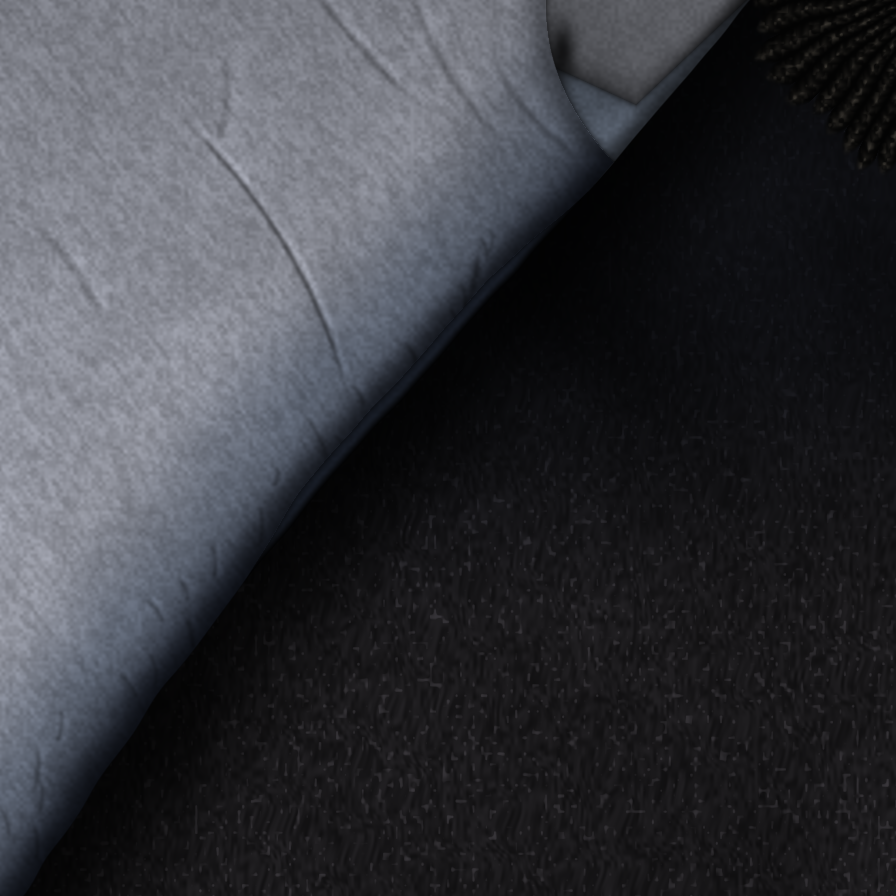
Reproduce this texture procedurally as a Shadertoy shader.

```glsl
// Pale wrinkled linen lying against a dark woven cloth along a diagonal seam.
// Curved boundaries separate the layers; soft ramps, bowed creases and hashed
// thread noise shade them, and a fan of dark cords hangs in the top right.

const vec3 LINEN_LIT    = vec3(0.560, 0.570, 0.610);
const vec3 LINEN_SHADE  = vec3(0.345, 0.375, 0.430);
const vec3 LINEN_EDGE   = vec3(0.060, 0.075, 0.110);
const vec3 BACK_CLOTH   = vec3(0.330, 0.335, 0.355);
const vec3 BACK_FOLD    = vec3(0.290, 0.320, 0.365);
const vec3 RIM_CLOTH    = vec3(0.095, 0.115, 0.155);
const vec3 DARK_COOL    = vec3(0.050, 0.053, 0.066);
const vec3 DARK_WARM    = vec3(0.093, 0.089, 0.096);
const vec3 CORD_COLOR   = vec3(0.120, 0.112, 0.100);
const vec2 CORD_CENTER  = vec2(1.08, 1.04);
const float CORD_LENGTH = 0.245;
const float CORD_COUNT  = 9.0;      // cords per radian
const float SEAM_COS    = 0.77;     // horizontal gap to seam distance
const float THREADS     = 250.0;    // weave cells across the canvas
const int WRINKLES      = 22;

float hash(vec2 p) {
    vec3 q = fract(vec3(p.xyx) * 0.1031);
    q += dot(q, q.yzx + 33.33);
    return fract((q.x + q.y) * q.z);
}

float noise(vec2 p) {
    vec2 i = floor(p), f = fract(p);
    f = f * f * (3.0 - 2.0 * f);
    return mix(mix(hash(i), hash(i + vec2(1, 0)), f.x),
               mix(hash(i + vec2(0, 1)), hash(i + vec2(1, 1)), f.x), f.y);
}

float fbm(vec2 p) {
    float sum = 0.0, amp = 0.5;
    for (int i = 0; i < 4; i++) {
        sum += amp * noise(p);
        p = mat2(1.6, 1.2, -1.2, 1.6) * p + 7.3;
        amp *= 0.5;
    }
    return sum;
}

float seamX(float y) {
    return 0.026 + 0.79 * y - 0.033 * sin(4.5 * y) * (1.0 - 0.35 * y);
}

// Bowed fold from a to b: a dark valley beside a faint bright ridge.
float crease(vec2 p, vec2 a, vec2 b, float bow, float width) {
    vec2 ab = b - a;
    float len = length(ab);
    vec2 dir = ab / len, rel = p - a;
    float t = clamp(dot(rel, dir) / len, 0.0, 1.0);
    float s = dot(rel, vec2(-dir.y, dir.x)) - 4.0 * bow * t * (1.0 - t);
    float taper = smoothstep(0.0, 0.25, t) * smoothstep(1.0, 0.8, t);
    float valley = exp(-s * s / (width * width));
    float ridge = exp(-pow(s / width - 2.0, 2.0) * 0.5);
    return taper * (0.4 * ridge - valley);
}

float linenFolds(vec2 p) {
    float f = 0.0;
    f += 0.36 * crease(p, vec2(0.19, 0.88), vec2(0.392, 0.545), 0.030, 0.0032);
    f += 0.24 * crease(p, vec2(0.345, 1.02), vec2(0.46, 0.89), -0.006, 0.0040);
    f += 0.20 * crease(p, vec2(0.45, 1.03), vec2(0.56, 0.84), -0.012, 0.0045);
    f += 0.14 * crease(p, vec2(0.25, 0.95), vec2(0.24, 0.83), 0.008, 0.0050);
    f += 0.14 * crease(p, vec2(0.03, 0.76), vec2(0.12, 0.63), 0.008, 0.0050);
    f += 0.20 * crease(p, vec2(0.55, 0.93), vec2(0.65, 0.82), -0.008, 0.0045);
    f += 0.26 * crease(p, vec2(0.535, 0.73), vec2(0.515, 0.64), 0.004, 0.0040);
    // Short puckers gathered beside the seam
    for (int i = 0; i < WRINKLES; i++) {
        float k = float(i);
        float y = 0.06 + 0.72 * (k + hash(vec2(k, 3.0))) / float(WRINKLES);
        vec2 a = vec2(seamX(y) - 0.035 - 0.07 * hash(vec2(k, 8.0)), y);
        vec2 b = a + vec2(0.035 * hash(vec2(k, 5.0)) - 0.006, -0.025 - 0.035 * hash(vec2(k, 9.0)));
        f += 0.20 * crease(p, a, b, 0.004, 0.0030);
    }
    return f;
}

vec3 linen(vec2 p, float d, float frontD) {
    float lit = smoothstep(0.055, 0.205, d + 0.05 * (fbm(p * 5.0) - 0.47));
    vec3 col = mix(LINEN_EDGE, LINEN_SHADE, smoothstep(-0.01, 0.075, d));
    col = mix(col, LINEN_LIT, lit);
    col *= 1.0 - 0.15 * smoothstep(0.55, 1.0, p.y);
    col *= mix(0.68, 1.0, smoothstep(0.0, 0.035, frontD));
    col *= 1.0 + linenFolds(p) + 0.16 * (fbm(p * vec2(11.0, 7.0)) - 0.47);
    float grain = noise(p * THREADS) + noise(p * mat2(0.8, 0.6, -0.6, 0.8) * vec2(190.0, 70.0)) - 1.0;
    return col * (1.0 + 0.15 * grain);
}

vec3 backCloth(vec2 p, float d) {
    float foldY = 0.883 + max((0.71 - p.x) * 0.46, (p.x - 0.71) * 0.95);
    float h = p.y - foldY;
    vec3 col = mix(BACK_FOLD, BACK_CLOTH, smoothstep(-0.003, 0.003, h));
    col *= 1.0 - 0.50 * exp(-abs(h) / (h > 0.0 ? 0.013 : 0.004));
    col *= 0.80 + 0.45 * fbm(p * vec2(14.0, 20.0));
    vec2 notch = (p - vec2(0.628, 0.942)) / vec2(0.014, 0.032);
    col *= 1.0 - 0.75 * exp(-dot(notch, notch));
    col *= mix(0.45, 1.0, smoothstep(0.0, 0.025, d));
    vec3 rim = RIM_CLOTH * smoothstep(-0.002, 0.010, d);
    return mix(rim, col, smoothstep(0.775, 0.82, p.y)) * (0.93 + 0.14 * noise(p * THREADS));
}

vec3 darkCloth(vec2 p, float d) {
    vec3 col = mix(DARK_WARM, DARK_COOL, smoothstep(0.25, 0.66, p.y + 0.12 * (0.6 - p.x)));
    col *= mix(0.22, 1.0, smoothstep(0.0, 0.16, -d));
    vec2 dip = mat2(0.8, -0.6, 0.6, 0.8) * (p - vec2(0.67, 0.64)) / vec2(0.11, 0.20);
    col *= 1.0 - 0.42 * exp(-dot(dip, dip));
    col *= 0.75 + 0.53 * fbm(p * 6.0);
    // Fine threads and scattered bright slubs, strongest low down
    float rough = mix(0.45, 1.0, smoothstep(0.75, 0.3, p.y));
    float thread = noise(p * vec2(THREADS, 110.0) + 3.0 * noise(p * 30.0));
    float slub = smoothstep(0.72, 1.0, noise(p * vec2(210.0, 170.0) + 40.0));
    return col * (1.0 + rough * (0.65 * (thread - 0.5) + 0.95 * slub));
}

// Twisted cords fan out from a centre beyond the corner.
vec4 cords(vec2 p, float px) {
    vec2 q = p - CORD_CENTER;
    float r = length(q);
    float a = atan(-q.x, -q.y) * CORD_COUNT + 0.7 * (noise(p * 18.0) - 0.5);
    float id = floor(a), across = abs(fract(a) - 0.5) * 2.0;
    float tip = CORD_LENGTH + 0.025 * (hash(vec2(id, 2.0)) - 0.5) - 0.018 * across * across;
    float mask = smoothstep(0.006 + px, -0.006, r - tip);
    float twist = 0.5 + 0.5 * sin(r * 520.0 + across * 4.0);
    float speck = smoothstep(0.45, 0.95, noise(p * 230.0));
    float body = pow(1.0 - across, 1.5) * (0.25 + 0.45 * twist + 1.1 * speck);
    return vec4(vec3(0.010) + CORD_COLOR * body, mask);
}

void mainImage(out vec4 fragColor, in vec2 fragCoord) {
    vec2 p = fragCoord / iResolution.xy;
    float px = 1.0 / iResolution.y;

    // Signed distances to the seam and to the front linen's own hem
    float d = (seamX(p.y) - p.x) * SEAM_COS + 0.004 * (noise(p * 22.0) - 0.5);
    float hem = 0.609 + 0.075 * pow(max(1.0 - p.y, 0.0) / 0.18, 2.2);
    float rimWidth = 0.017 * smoothstep(0.34, 0.46, p.y) * smoothstep(0.80, 0.68, p.y);
    float frontD = min(d - rimWidth, (hem - p.x) * 0.9);

    vec3 col = darkCloth(p, d);
    vec4 fringe = cords(p, px);
    col = mix(col, fringe.rgb, fringe.a);
    col = mix(col, backCloth(p, d), smoothstep(-px, px, d));
    col *= 1.0 - 0.5 * exp(-abs(frontD) / 0.004) * step(frontD, 0.0) * step(0.0, d);
    col = mix(col, linen(p, d, frontD), smoothstep(-px, px, frontD));
    fragColor = vec4(clamp(col, 0.0, 1.0), 1.0);
}
```
